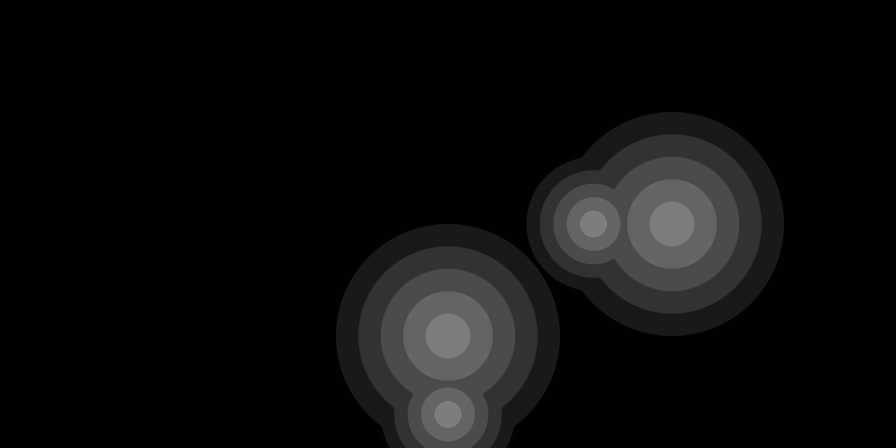
Give the GLSL for this background, as a Shadertoy shader.

```glsl
// Two banded grey orbs, each with a smaller satellite, on black.

#define ORB_RADIUS 0.25
#define SATELLITE_RADIUS 0.15
#define SATELLITE_OFFSET 0.175
#define RING_COUNT 5
#define RING_BRIGHTNESS 0.098
#define RIGHT_ORB vec2(0.5, 0.0)
#define LOWER_ORB vec2(0.0, -0.25)

float circle(vec2 p, vec2 center, float radius) {
    return length(p - center) - radius;
}

// Orb joined with its satellite, both shrunk to the given scale
float orbPair(vec2 p, vec2 center, vec2 direction, float scale) {
    float orb = circle(p, center, ORB_RADIUS * scale);
    float satellite = circle(p, center + direction * SATELLITE_OFFSET,
                             SATELLITE_RADIUS * scale);
    return min(orb, satellite);
}

void mainImage(out vec4 fragColor, in vec2 fragCoord) {
    // Centered coordinates, canvas height = 1
    vec2 p = (fragCoord - 0.5 * iResolution.xy) / iResolution.y;
    float pixel = 1.0 / iResolution.y;

    // Each nested ring adds one step of brightness
    float brightness = 0.0;
    for (int i = 1; i <= RING_COUNT; i++) {
        float scale = float(i) / float(RING_COUNT);
        float rightPair = orbPair(p, RIGHT_ORB, vec2(-1.0, 0.0), scale);
        float lowerPair = orbPair(p, LOWER_ORB, vec2(0.0, -1.0), scale);
        float edge = min(rightPair, lowerPair);
        brightness += RING_BRIGHTNESS * clamp(0.5 - edge / pixel, 0.0, 1.0);
    }

    fragColor = vec4(vec3(brightness), 1.0);
}
```
